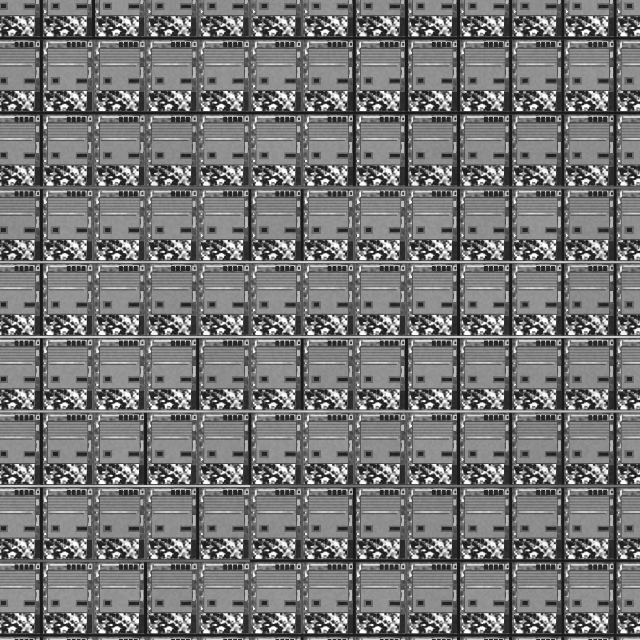
Give the GLSL for this pattern, as a Shadertoy shader.

```glsl
const vec2 PITCH = vec2(0.0815, 0.1166);   // die size on the canvas
const vec2 ORIGIN = vec2(0.0645, 0.0599);  // first street crossing, from the top left

float hash(vec2 p) {
    vec3 q = fract(vec3(p.xyx) * 0.1031);
    q += dot(q, q.yzx + 33.33);
    return fract((q.x + q.y) * q.z);
}

float valueNoise(vec2 p) {
    vec2 i = floor(p), f = fract(p);
    f = f * f * (3.0 - 2.0 * f);
    float low = mix(hash(i), hash(i + vec2(1, 0)), f.x);
    float high = mix(hash(i + vec2(0, 1)), hash(i + vec2(1, 1)), f.x);
    return mix(low, high, f.y);
}

// Coverage of a rectangle given as (left, top, right, bottom)
float box(vec2 p, vec4 r, vec2 px) {
    vec2 a = smoothstep(r.xy - 0.5 * px, r.xy + 0.5 * px, p);
    vec2 b = smoothstep(r.zw - 0.5 * px, r.zw + 0.5 * px, p);
    vec2 c = a * (1.0 - b);
    return c.x * c.y;
}

float band(float d, float halfWidth, float px) {
    return 1.0 - smoothstep(halfWidth - 0.5 * px, halfWidth + 0.5 * px, abs(d));
}

// Small bright and dark circuit fragments
float fragments(vec2 p, vec2 density, float seed) {
    float coarse = valueNoise(p * density + seed);
    float fine = valueNoise(p * density * 1.9 + seed + 17.0);
    return smoothstep(0.3, 0.76, mix(coarse, fine, 0.4));
}

// Pad columns along both sides
float margins(vec2 p, vec2 px) {
    float tone = mix(0.24, 0.62, valueNoise(p * vec2(19.0, 31.0) + 5.0));
    float pads = smoothstep(0.58, 0.78, valueNoise(p * vec2(15.0, 25.0) + 43.0));
    tone = mix(tone, 0.93, pads * box(p, vec4(0.055, 0.04, 0.14, 0.72), px));
    tone = mix(tone, 0.25, 0.65 * box(p, vec4(0.88, 0.12, 0.97, 0.72), px));
    tone = mix(tone, 0.72, pads * box(p, vec4(0.89, 0.12, 0.96, 0.7), px));
    tone = mix(tone, 0.76, box(p, vec4(0.895, 0.045, 0.985, 0.115), px));
    return mix(tone, 0.2, box(p, vec4(0.922, 0.063, 0.958, 0.097), px));
}

// Header strip with a row of dark blocks
float header(float tone, vec2 p, vec2 px) {
    float grain = mix(0.25, 0.6, valueNoise(p * vec2(18.0, 38.0)));
    tone = mix(tone, grain, box(p, vec4(0.13, 0.025, 0.88, 0.14), px));
    tone = mix(tone, 0.84, box(p, vec4(0.16, 0.043, 0.87, 0.066), px));
    for (int i = 0; i < 4; i++) {
        float x = 0.49 + 0.095 * float(i);
        tone = mix(tone, 0.15, box(p, vec4(x, 0.05, x + 0.072, 0.12), px));
    }
    return tone;
}

// Large flat field with bus stripes and dark contacts
float field(float tone, vec2 p, vec2 px) {
    float ripple = 0.065 * cos(6.2831853 * p.y * 26.0);
    float stripes = 0.51 + ripple * box(p, vec4(0.12, 0.14, 0.9, 0.34), px);
    float surface = mix(stripes, 0.565, smoothstep(0.34, 0.37, p.y));
    tone = mix(tone, 0.3, box(p, vec4(0.11, 0.125, 0.9, 0.71), px));
    tone = mix(tone, surface, box(p, vec4(0.125, 0.14, 0.885, 0.69), px));
    tone = mix(tone, 0.34, box(p, vec4(0.14, 0.363, 0.82, 0.378), px));
    float dash = mix(0.63, 0.9, valueNoise(vec2(p.x * 12.0, 3.0)));
    tone = mix(tone, dash, box(p, vec4(0.16, 0.337, 0.84, 0.358), px));
    tone = mix(tone, 0.41, box(p, vec4(0.18, 0.52, 0.36, 0.62), px));
    tone = mix(tone, 0.14, box(p, vec4(0.225, 0.54, 0.325, 0.594), px));
    tone = mix(tone, 0.4, box(p, vec4(0.66, 0.53, 0.89, 0.615), px));
    return mix(tone, 0.14, box(p, vec4(0.685, 0.55, 0.875, 0.593), px));
}

// Dense logic at the foot of the die
float logic(float tone, vec2 p, vec2 px) {
    float chips = mix(0.13, 0.98, fragments(p, vec2(15.0, 22.0), 71.0));
    tone = mix(tone, chips, box(p, vec4(0.06, 0.705, 0.87, 0.975), px));
    return mix(tone, 0.17, box(p, vec4(0.875, 0.72, 0.975, 0.97), px));
}

// Separating streets, with uneven brightness across the sheet
float streets(float tone, vec2 grid, vec2 px) {
    vec2 line = floor(grid + 0.5);
    vec2 d = grid - line;
    vec2 die = floor(grid);
    float darkColumn = max(step(7.5, line.x), 1.0 - step(0.5, abs(line.x)));
    darkColumn = max(darkColumn, step(5.5, line.x) * step(die.y, 1.5));
    darkColumn = max(darkColumn, step(0.78, hash(vec2(line.x, die.y) + 61.0)));
    float columnTone = mix(0.34, 0.1, darkColumn);
    tone = mix(tone, columnTone, band(d.x, mix(0.018, 0.029, darkColumn), px.x));
    float lit = smoothstep(1.2, 2.8, line.y);
    lit *= 1.0 - smoothstep(6.2, 7.8, line.y + step(3.5, die.x));
    float wear = 0.9 + 0.2 * valueNoise(vec2(grid.x * 3.0, line.y * 9.0));
    tone = mix(tone, 0.2, 0.75 * band(d.y, 0.026, px.y));
    return mix(tone, mix(0.1, 0.76, lit) * wear, band(d.y, 0.014, px.y));
}

void mainImage(out vec4 fragColor, in vec2 fragCoord) {
    vec2 canvas = fragCoord / iResolution.xy;
    vec2 grid = (vec2(canvas.x, 1.0 - canvas.y) - ORIGIN) / PITCH;
    vec2 p = fract(grid);
    vec2 px = 1.0 / (iResolution.xy * PITCH);

    float tone = margins(p, px);
    tone = header(tone, p, px);
    tone = field(tone, p, px);
    tone = logic(tone, p, px);

    // Slight differences between dies and fine surface grain
    tone *= 0.97 + 0.06 * hash(floor(grid) + 29.0);
    tone += 0.045 * (valueNoise(canvas * 300.0) - 0.5);
    tone = streets(tone, grid, px);
    fragColor = vec4(vec3(clamp(tone, 0.0, 1.0)), 1.0);
}
```
